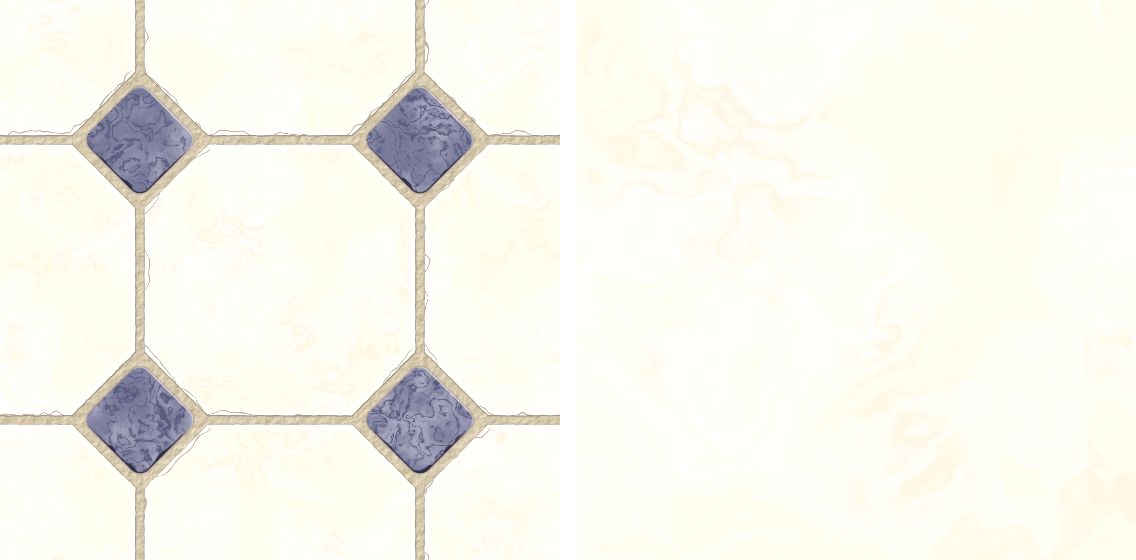
Left, the full canvas; right, a detail of the centre.
A three.js fragment shader for this pattern:

```glsl
varying vec2 vUv;

float hash(vec2 p) {
  return fract(sin(dot(p, vec2(127.1, 311.7))) * 43758.5453);
}

// Value noise with n cells across the canvas, wrapping at its edges
float noise(vec2 uv, float n) {
  vec2 p = uv * n;
  vec2 i = floor(p);
  vec2 f = fract(p);
  f = f * f * (3.0 - 2.0 * f);
  vec2 a = mod(i, n);
  vec2 b = mod(i + 1.0, n);
  return mix(mix(hash(a), hash(vec2(b.x, a.y)), f.x),
             mix(hash(vec2(a.x, b.y)), hash(b), f.x), f.y);
}

float fbm(vec2 uv, float n) {
  float sum = 0.0;
  float amp = 0.5;
  for (int k = 0; k < 5; k++) {
    sum += amp * noise(uv, n);
    n *= 2.0;
    amp *= 0.5;
  }
  return sum / 0.97;
}

// Folded noise, pulled into swirls
float marble(vec2 uv, float n, float swirl) {
  vec2 warp = vec2(fbm(uv + 0.37, n), fbm(uv + 0.71, n)) - 0.5;
  return fbm(uv + warp * swirl / n, n);
}

float roundedBox(vec2 p, float halfSize, float radius) {
  vec2 q = abs(p) - halfSize + radius;
  return length(max(q, 0.0)) + min(max(q.x, q.y), 0.0) - radius;
}

float inside(float d) {
  return 1.0 - smoothstep(-0.001, 0.001, d);
}

vec3 creamTile(vec2 uv) {
  float m = marble(uv, 9.0, 2.2);
  float vein = 1.0 - abs(sin(m * 24.0));
  float stain = smoothstep(0.5, 0.75, fbm(uv + 0.19, 14.0));
  vec3 color = mix(vec3(1.0, 1.0, 0.985), vec3(1.0, 1.0, 0.94), smoothstep(0.35, 0.65, m));
  color = mix(color, vec3(1.0, 0.99, 0.92), 0.6 * vein * vein);
  return mix(color, vec3(1.0, 0.95, 0.86), 0.6 * stain * vein);
}

vec3 blueTile(vec2 uv) {
  float m = marble(uv, 18.0, 2.6);
  float fold = abs(sin(m * 17.0));
  float cloud = smoothstep(0.3, 0.7, fbm(uv + 0.53, 16.0));
  vec3 color = mix(vec3(0.43, 0.43, 0.57), vec3(0.66, 0.66, 0.75), fold * (0.25 + 0.75 * cloud));
  return mix(color, vec3(0.33, 0.33, 0.47), 0.75 * (1.0 - smoothstep(0.0, 0.4, fold)));
}

vec3 groutSand(vec2 uv) {
  float relief = fbm(uv, 110.0) - fbm(uv + vec2(-0.002, 0.002), 110.0);
  return vec3(0.84, 0.79, 0.68) + 0.42 * relief;
}

void main() {
  vec2 uv = vUv;
  vec2 p = mod(uv, 0.5) - 0.25;
  vec2 a = abs(p);

  // Grout strips, widened to a diamond where they cross
  float strip = min(a.x, a.y) - 0.0085;
  float diamond = (a.x + a.y - 0.130) * 0.7071;
  float grout = min(strip, diamond) + 0.0016 * (noise(uv, 130.0) - 0.5);
  vec2 axis = a.x < a.y ? vec2(1.0, 0.0) : vec2(0.0, 1.0);
  vec2 outward = sign(p) * (strip < diamond ? axis : vec2(0.7071));

  // Rounded inset on its corner
  vec2 turned = vec2(p.x + p.y, p.x - p.y) * 0.7071;
  float inset = roundedBox(turned, 0.0737, 0.022);

  // Cream tile, paler beside the grout
  vec3 color = mix(vec3(1.0), creamTile(uv), smoothstep(0.0, 0.018, grout));

  // Chipped glaze above and to the right of the grout
  float rough = 0.8 * noise(uv, 30.0) + 0.2 * noise(uv, 90.0);
  float bump = 0.0085 * smoothstep(0.48, 0.9, rough);
  float chip = 1.0 - smoothstep(0.0003, 0.0014, abs(grout - bump));
  chip *= smoothstep(0.0002, 0.001, bump) * step(-0.1, outward.x + outward.y);
  color = mix(color, vec3(0.60, 0.55, 0.45), 0.65 * chip);

  // Grout with shaded edges
  vec3 sand = groutSand(uv);
  float edge = smoothstep(-0.0035, 0.0, grout);
  float shade = 0.45 + 0.3 * dot(outward, vec2(-0.4, 0.9));
  sand = mix(sand, vec3(0.48, 0.43, 0.34), edge * shade);
  color = mix(color, sand, inside(grout));

  // Shadow around the inset
  float shadow = 1.0 - smoothstep(0.0, 0.004, inset);
  color = mix(color, vec3(0.55, 0.51, 0.43), 0.45 * shadow);

  // Blue inset, lit on the upper right rim and dark on the lower one
  vec2 facing = p / max(length(p), 0.001);
  float nick = 0.004 * smoothstep(0.5, 0.9, noise(uv, 55.0));
  float lowerRim = smoothstep(-0.004, -0.0005, inset + nick) * smoothstep(0.0, 0.6, -facing.y);
  float upperRim = smoothstep(-0.004, 0.0, inset) * smoothstep(0.3, 1.0, dot(facing, vec2(0.7071)));
  vec3 blue = blueTile(uv);
  blue = mix(blue, vec3(0.14, 0.14, 0.24), 0.85 * lowerRim);
  blue = mix(blue, vec3(0.96, 0.96, 1.0), 0.85 * upperRim);
  color = mix(color, blue, inside(inset));

  gl_FragColor = vec4(color, 1.0);
}
```
